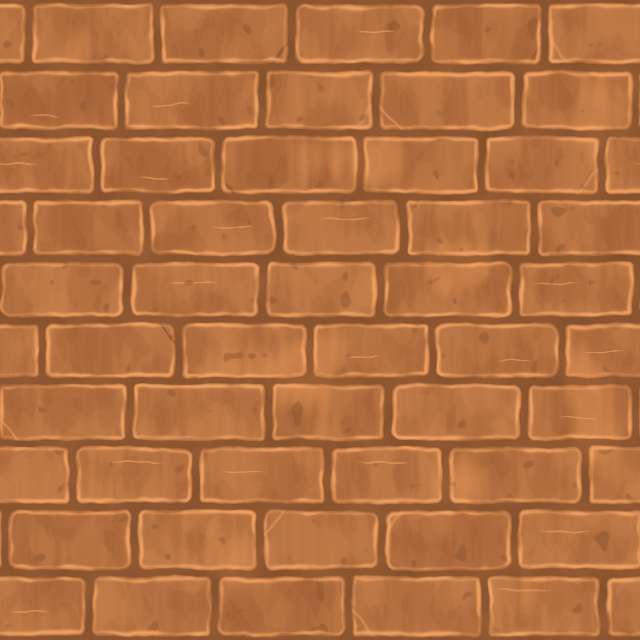
Give the GLSL for this texture, as a WebGL 1 fragment shader.

```glsl
precision highp float;
// Hand-painted terracotta brick wall in running bond, with worn bright edges; tiles seamlessly.

uniform vec2 u_resolution;

#define GRID vec2(5.0, 10.0)     // bricks across, rows up
#define JOINT_JITTER 0.15        // spread of upright joints, in brick widths
#define HALF_GAP 0.0048          // half the mortar width
#define CORNER 0.011             // corner radius
#define WOBBLE 0.0042            // unevenness of the outlines
#define RIM_WIDTH 0.0026         // width of the bright edge
#define MORTAR vec3(0.54, 0.33, 0.185)
#define CLAY_DARK vec3(0.655, 0.395, 0.22)
#define CLAY_LIGHT vec3(0.765, 0.49, 0.29)
#define GLOW vec3(0.85, 0.55, 0.32)
#define RIM vec3(0.95, 0.635, 0.38)

float hash(vec2 p) {
  vec3 q = fract(p.xyx * 0.1031);
  q += dot(q, q.yzx + 33.33);
  return fract((q.x + q.y) * q.z);
}

float slope(vec2 cell, vec2 offset, vec2 period) {
  float angle = 6.2832 * hash(mod(cell, period) + period.yx);
  return dot(vec2(cos(angle), sin(angle)), offset);
}

// Gradient noise that repeats over the unit square.
float noise(vec2 uv, vec2 period) {
  vec2 p = uv * period, i = floor(p), f = p - i;
  vec2 w = f * f * f * (f * (f * 6.0 - 15.0) + 10.0);
  vec2 e = vec2(1.0, 0.0);
  return mix(mix(slope(i, f, period), slope(i + e, f - e, period), w.x),
             mix(slope(i + e.yx, f - e.yx, period), slope(i + 1.0, f - 1.0, period), w.x), w.y);
}

// Even rows drift steadily; odd rows stay aligned until the top ones.
float rowShift(float row) {
  return mod(row, 2.0) < 0.5 ? 0.73 - 0.09 * row
                             : 0.03 + 0.27 * (row - 8.0) * step(6.0, row);
}

float jointX(float i, float row) {
  return i + JOINT_JITTER * (hash(vec2(mod(i, GRID.x) + 3.0, row + 17.0)) - 0.5);
}

float roundedBox(vec2 p, vec2 halfSize, float radius) {
  vec2 q = abs(p) - halfSize + radius;
  return length(max(q, 0.0)) + min(max(q.x, q.y), 0.0) - radius;
}

void main() {
  vec2 uv = gl_FragCoord.xy / u_resolution;
  float soft = max(0.0016, 0.8 / u_resolution.y);

  // Uneven courses and hand-drawn outlines
  vec2 p = uv + WOBBLE * vec2(noise(uv, vec2(18.0, 26.0)), noise(uv, vec2(16.0, 22.0)))
              + 0.4 * WOBBLE * noise(uv, vec2(53.0, 47.0));
  p.y -= 0.008 * sin(6.2832 * p.y);

  // Locate the brick
  float course = floor(p.y * GRID.y);
  float row = mod(course, GRID.y);
  float shift = rowShift(row);
  float x = p.x * GRID.x - shift;
  float column = floor(x);
  if (x < jointX(column, row)) column -= 1.0;
  else if (x > jointX(column + 1.0, row)) column += 1.0;
  float left = jointX(column, row), right = jointX(column + 1.0, row);
  vec2 id = vec2(mod(column, GRID.x), row);
  vec4 rnd = vec4(hash(id + 5.3), hash(id + 21.7), hash(id + 42.1), hash(id + 63.9));

  // Brick shape
  vec2 center = vec2(0.5 * (left + right) + shift, course + 0.5) / GRID;
  vec2 halfSize = 0.5 * vec2(right - left, 1.0) / GRID - HALF_GAP - 0.0015 * rnd.xy;
  vec2 local = p - center;
  float d = roundedBox(local, halfSize, CORNER * (0.6 + 0.8 * rnd.z));
  float inside = 1.0 - smoothstep(-soft, soft, d);

  // Blocky upright brush strokes, different on every brick
  vec2 brushUv = uv + rnd.zw;
  float bristle = noise(brushUv, vec2(75.0, 7.0));
  float broad = noise(brushUv, vec2(13.0, 11.0)) + 0.28 * bristle;
  float fine = noise(brushUv, vec2(29.0, 19.0)) + 0.35 * bristle;
  float tone = 0.48 + 0.32 * (rnd.x - 0.5) + 0.35 * broad + 0.18 * bristle;
  tone += 0.22 * (smoothstep(-0.06, 0.06, broad) - 0.5);
  tone -= 0.22 * smoothstep(0.12, 0.2, fine);
  vec3 clay = mix(CLAY_DARK, CLAY_LIGHT, clamp(tone, -0.1, 1.1));

  // Pale washes that also spill a little over the mortar
  float wash = noise(uv, vec2(7.0, 6.0)) + 0.16 * noise(uv, vec2(60.0, 8.0));
  wash = smoothstep(0.2, 0.46, wash);
  clay = mix(clay, GLOW, 0.6 * wash);

  // Broken corners: a slanted crack, bright or dark
  vec2 facing = sign(rnd.yz - 0.5);
  float cut = dot(halfSize - local * facing, normalize(vec2(1.0, 0.4 + 0.5 * rnd.w)));
  cut += 0.006 * noise(uv, vec2(31.0)) - 0.014 - 0.014 * rnd.x;
  float crack = (1.0 - smoothstep(0.0008, 0.0034, abs(cut))) * step(0.68, rnd.w);
  clay = mix(clay, rnd.x < 0.35 ? MORTAR : GLOW, 0.75 * crack);

  // Tapering horizontal scratches
  float along = 1.0 - abs(local.x - 0.07 * (rnd.z - 0.5)) / (0.025 + 0.025 * rnd.x);
  float across = abs(local.y - 0.05 * (rnd.x - 0.5) - 0.005 * noise(uv, vec2(23.0)));
  float scratch = smoothstep(0.0, 0.5, along) * (1.0 - smoothstep(0.0004, 0.0022, across));
  clay = mix(clay, RIM, 0.55 * scratch * step(0.7, rnd.y));

  // Dark smudges
  float smudge = noise(uv + 0.37, vec2(27.0, 35.0)) + 0.2 * bristle;
  clay = mix(clay, MORTAR, 0.5 * smoothstep(0.4, 0.52, smudge));

  // Worn rim with uneven strength, and a faint glow behind it
  float wear = smoothstep(-0.4, 0.35, noise(uv, vec2(17.0, 21.0)) + 0.4 * noise(uv, vec2(43.0)));
  float ridge = (d + 0.0042 + 0.002 * noise(uv, vec2(37.0))) / (RIM_WIDTH * (0.65 + 0.6 * wear));
  float rim = exp(-ridge * ridge) * (0.28 + 0.67 * wear);
  clay = mix(clay, GLOW, 0.3 * wear * exp(min(d, 0.0) / 0.008));
  clay = mix(clay, RIM, rim);

  // Mortar
  vec3 mortar = MORTAR * (1.0 + 0.14 * noise(uv, vec2(15.0, 19.0)));
  mortar = mix(mortar, CLAY_DARK, 0.12 + 0.4 * wash);

  gl_FragColor = vec4(mix(mortar, clay, inside), 1.0);
}
```
